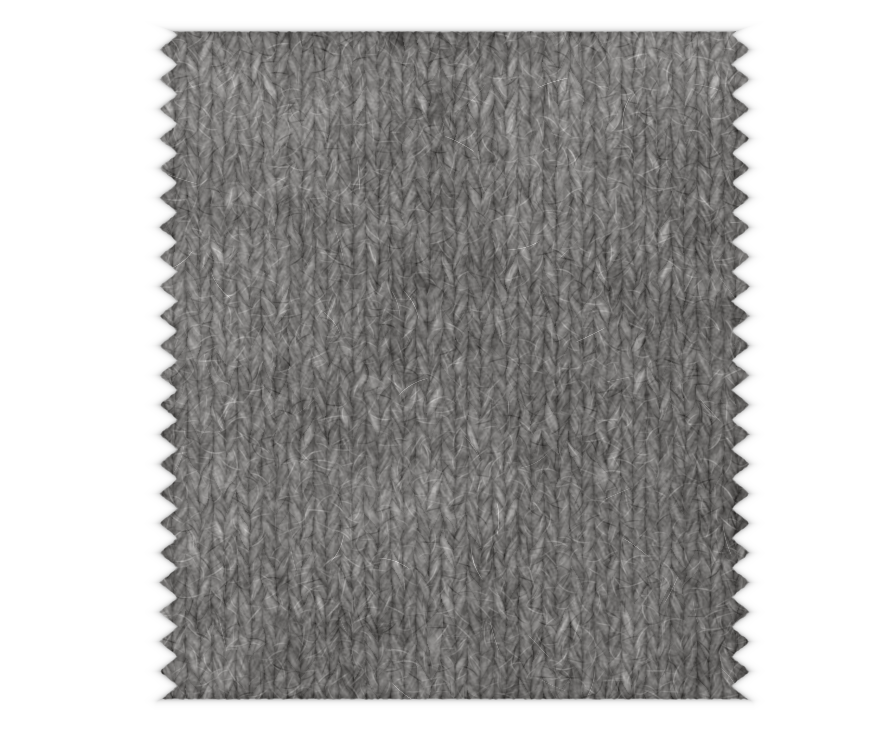
A WebGL 1 fragment shader for this texture:

```glsl
precision highp float;
// A swatch of grey wool stockinette with pinked side edges on white.
// Mirrored, sheared cells form the V stitches; stretched noise and
// scattered curved hairs make the fuzz; a triangle wave cuts the teeth.
uniform vec2 u_resolution;

float hash(vec2 p) {
  return fract(sin(dot(p, vec2(127.1, 311.7))) * 43758.55);
}

float noise(vec2 p) {
  vec2 i = floor(p), f = fract(p);
  f = f * f * (3.0 - 2.0 * f);
  return mix(mix(hash(i), hash(i + vec2(1, 0)), f.x),
             mix(hash(i + vec2(0, 1)), hash(i + vec2(1, 1)), f.x), f.y);
}

mat2 rotation(float a) {
  return mat2(cos(a), -sin(a), sin(a), cos(a));
}

// One bent hair per grid cell, at a random place, angle and strength
float hairs(vec2 p, float width) {
  float cover = 0.0;
  for (int j = -1; j <= 1; j++) {
    for (int i = -1; i <= 1; i++) {
      vec2 id = floor(p) + vec2(float(i), float(j));
      vec2 root = id + vec2(hash(id + 3.1), hash(id + 7.7));
      vec2 d = rotation(3.1416 * hash(id + 13.3)) * (p - root);
      d.y += (hash(id + 19.9) - 0.5) * d.x * d.x;
      float line = 1.0 - smoothstep(0.0, width, abs(d.y));
      line *= 1.0 - smoothstep(0.25, 0.75, abs(d.x));
      cover = max(cover, line * hash(id + 23.5));
    }
  }
  return cover;
}

// Signed distance to the swatch with its toothed sides
float swatch(vec2 p) {
  float tooth = abs(fract((p.y - 0.9326) / 0.0401) - 0.5) * 2.0;
  tooth = mix(tooth, smoothstep(0.0, 1.0, tooth), 0.5);
  float side = (abs(p.x - 0.616) - 0.376 - 0.022 * tooth) / 1.5;
  return max(side, abs(p.y - 0.505) - 0.452);
}

// Brightness of the knit: 23 wales across, 36 courses up
float knit(vec2 p) {
  vec2 wobble = vec2(noise(p * 45.0), noise(p * 45.0 + 31.0)) - 0.5;
  vec2 q = (p - vec2(0.218, 0.053) + wobble * 0.007) / vec2(0.0346, 0.0251);
  float across = abs(fract(q.x) - 0.5) * 2.0;
  float along = q.y - 1.15 * across;
  vec2 leg = vec2(floor(q.x * 2.0), floor(along));
  vec2 c = vec2(across, fract(along)) - 0.5;

  // Rounded yarn leg, its own tone, and the dark slits around it
  float body = 1.0 - smoothstep(0.15, 0.68, length(c * vec2(1.1, 0.95)));
  float tone = 0.385 + 0.10 * body + 0.07 * (hash(leg + 5.0) - 0.5);
  tone += 0.10 * body * smoothstep(0.82, 1.0, hash(leg + 41.0));
  float slit = smoothstep(0.33, 0.5, abs(c.x));
  tone -= 0.07 * slit * noise(q * vec2(2.0, 1.3) + 9.0);

  // Fibres running along the leg
  float lean = fract(q.x) < 0.5 ? 1.0 : -1.0;
  vec2 strand = rotation(1.5708 + 0.45 * lean) * p;
  tone += 0.13 * (noise(strand * vec2(75.0, 330.0)) - 0.5);
  return tone;
}

// Short fuzz crossing the surface in several directions
float fuzz(vec2 p) {
  float sum = 0.0;
  for (int k = 0; k < 5; k++) {
    float f = float(k);
    vec2 r = rotation(0.35 + f * 0.63) * p + 0.004 * noise(p * 60.0 + f);
    sum += noise(r * vec2(70.0, 360.0) + f * 17.0) - 0.5;
  }
  return sum;
}

void main() {
  vec2 p = gl_FragCoord.xy / u_resolution.y;
  float pixel = 1.0 / u_resolution.y;
  float edge = swatch(p);

  float tone = knit(p) + 0.055 * fuzz(p);
  tone += 0.13 * hairs(p * 38.0, 0.075);
  tone += 0.10 * hairs(p * 61.0 + 50.0, 0.11);
  tone -= 0.11 * hairs(p * 47.0 + 90.0, 0.09);
  tone += 0.16 * smoothstep(0.7, 1.0, hairs(p * 17.0 + 20.0, 0.04));

  // Uneven dye, faint course bands and light falling off to the lower right
  tone += 0.06 * (noise(p * 7.0) - 0.5) + 0.05 * (noise(p * 19.0) - 0.5);
  tone += 0.035 * (noise(p * vec2(3.0, 34.0)) - 0.5);
  tone += 0.055 * (p.y - 0.5) - 0.045 * (p.x - 0.616);
  tone -= 0.06 * smoothstep(-0.012, 0.0, edge);
  vec3 wool = clamp(tone, 0.17, 0.82) + vec3(0.006, 0.0, -0.006);

  // Soft contact shadow on the white ground
  vec3 ground = vec3(1.0 - 0.28 * exp(-max(edge, 0.0) * 330.0));
  float inside = 1.0 - smoothstep(-pixel, pixel, edge + 0.0015 * (noise(p * 250.0) - 0.5));
  gl_FragColor = vec4(mix(ground, wool, inside), 1.0);
}
```
